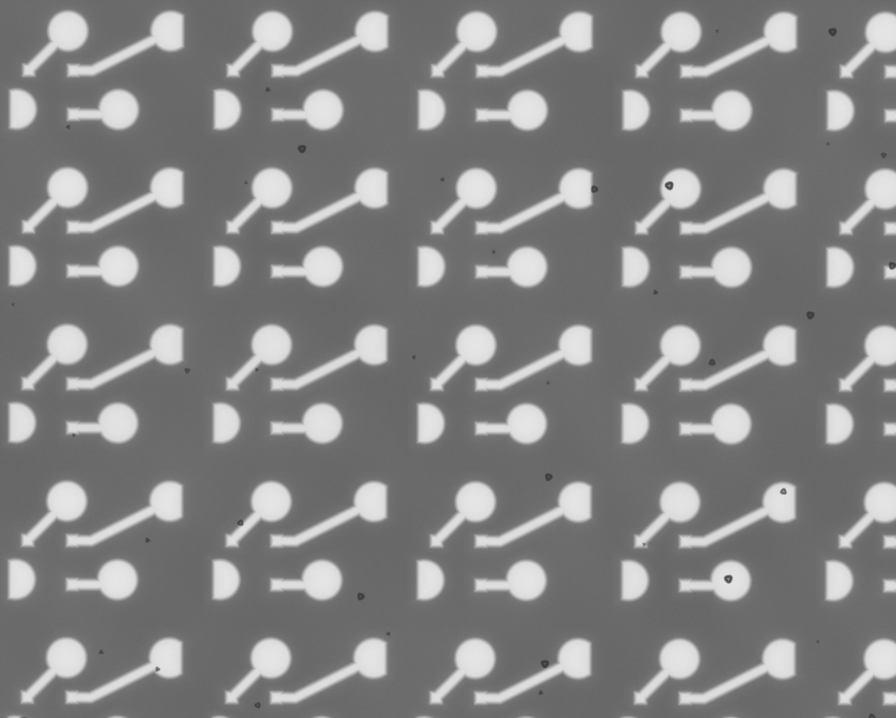
Write a WebGL 2 fragment shader that draws this pattern.

```glsl
#version 300 es
precision highp float;
// Micrograph of pale metal contact pads repeating on a grey substrate.
// Each cell unites discs, clipped discs and arms as distance functions;
// a soft focus edge, mottling and cellular dust specks finish the surface.

#define COLUMNS 4.384      // cells across the canvas width
#define CELL_HEIGHT 0.7668 // in cell widths
#define DISC_RADIUS 0.097
#define ARM_HALF 0.0235
#define PAD_HALF 0.028
#define EDGE_SOFTNESS 0.0135
#define HALO_STRENGTH 0.07
#define SPECK_GRID 3.6     // speck cells per pattern cell width
#define SPECK_CHANCE 0.25
#define SKEW vec2(0.0024, -0.0017)

uniform vec2 u_resolution;
out vec4 fragColor;

const vec3 SUBSTRATE = vec3(0.415);
const vec3 METAL_CORE = vec3(0.895);
const vec3 METAL_RIM = vec3(0.83);
const vec3 DUST = vec3(0.2);

float hash(vec2 p) {
    vec3 q = fract(vec3(p.xyx) * 0.1031);
    q += dot(q, q.yzx + 33.33);
    return fract((q.x + q.y) * q.z);
}

float disc(vec2 p, vec2 center) {
    return length(p - center) - DISC_RADIUS;
}

float arm(vec2 p, vec2 a, vec2 b) {
    vec2 ab = b - a;
    float t = clamp(dot(p - a, ab) / dot(ab, ab), 0.0, 1.0);
    return length(p - a - ab * t) - ARM_HALF;
}

float pad(vec2 p, vec2 center) {
    vec2 d = abs(p - center) - PAD_HALF;
    return length(max(d, 0.0)) + min(max(d.x, d.y), 0.0);
}

// Distance to all metal in one cell; y runs downward.
float contacts(vec2 p) {
    // Short diagonal contact
    vec2 topDisc = vec2(0.333, 0.151);
    vec2 shortPad = vec2(0.142, 0.343);
    float d = min(disc(p, topDisc), pad(p, shortPad));
    d = min(d, arm(p, topDisc, shortPad));

    // Long bent contact, its disc cut on the right
    vec2 cutDisc = vec2(0.836, 0.151);
    vec2 bend = vec2(0.452, 0.345);
    vec2 longPad = vec2(0.361, 0.344);
    d = min(d, max(disc(p, cutDisc), p.x - 0.897));
    d = min(d, min(arm(p, bend, cutDisc), arm(p, longPad, bend)));
    d = min(d, pad(p, longPad));

    // Half disc, cut on the left
    d = min(d, max(disc(p, vec2(0.082, 0.534)), 0.050 - p.x));

    // Straight contact
    vec2 lowPad = vec2(0.361, 0.559);
    d = min(d, min(disc(p, vec2(0.582, 0.535)), pad(p, lowPad)));
    return min(d, arm(p, lowPad, vec2(0.56, 0.559)));
}

// Coverage of sparse dust, one candidate per grid cell.
float specks(vec2 p, float pixel) {
    vec2 g = p * SPECK_GRID;
    vec2 id = floor(g);
    float present = step(hash(id + 7.3), SPECK_CHANCE);
    vec2 center = 0.15 + 0.7 * vec2(hash(id + 19.1), hash(id + 41.7));
    float size = hash(id + 63.9);
    float radius = mix(0.025, 0.075, size * size);
    vec2 offset = g - id - center;
    float angle = atan(offset.y, offset.x);
    float r = length(offset) + 0.006 * sin(3.0 * angle + 20.0 * size);
    float soft = max(0.022, pixel * SPECK_GRID);
    float body = 1.0 - smoothstep(radius - soft, radius + soft, r);
    float glint = step(0.6, size) * (1.0 - smoothstep(0.0, 0.04, r));
    return present * body * mix(0.55, 1.0, size) * (1.0 - 0.45 * glint);
}

// Broad uneven tone from layered sines.
float mottle(vec2 p) {
    float tone = sin(p.x * 3.1 + 1.7 * sin(p.y * 2.3));
    tone += 0.7 * sin(p.y * 6.7 + 2.0 * sin(p.x * 4.9 + 1.0));
    return tone + 0.5 * sin(p.x * 11.3 - p.y * 9.1);
}

void main() {
    float pixel = COLUMNS / u_resolution.x;
    vec2 p = vec2(gl_FragCoord.x, u_resolution.y - gl_FragCoord.y) * pixel;

    // Slightly skewed lattice
    vec2 q = p + SKEW * p.yx;
    vec2 cellSize = vec2(1.0, CELL_HEIGHT);
    vec2 id = floor(q / cellSize);
    float d = contacts(q - id * cellSize);

    // Substrate with glow, metal with a darker rim
    vec3 ground = SUBSTRATE + 0.005 * mottle(p);
    ground += HALO_STRENGTH * exp(-max(d, 0.0) / 0.022);
    vec3 metal = mix(METAL_CORE, METAL_RIM, exp(min(d, 0.0) / 0.025));
    metal += 0.012 * (hash(id + 3.0) - 0.5);
    float soft = max(EDGE_SOFTNESS, pixel);
    vec3 color = mix(metal, ground, smoothstep(-soft, soft, d));

    color = mix(color, DUST, 0.85 * specks(p, pixel));
    color += 0.008 * (hash(floor(p * 115.0)) - 0.5);
    fragColor = vec4(color, 1.0);
}
```
